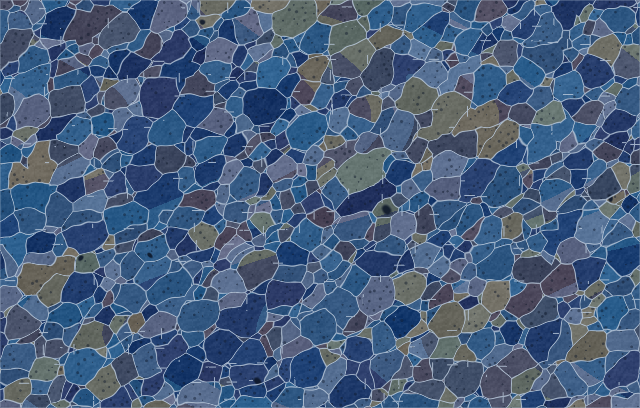
Reproduce this texture procedurally as a WebGL 1 fragment shader.

```glsl
precision highp float;
uniform vec2 u_resolution;

const vec2 GRAIN_DENSITY = vec2(27.0, 35.0); // sites per canvas height, along and across
const float GRAIN_TILT = 0.6;
const vec2 CLUSTER_SIZE = vec2(3.0, 2.0);
const float CLUSTER_CHANCE = 0.16;
const float LINE_HALF_WIDTH = 0.0011;

const vec3 DEEP_BLUE = vec3(0.13, 0.23, 0.42);
const vec3 BLUE = vec3(0.19, 0.35, 0.52);
const vec3 LAVENDER = vec3(0.35, 0.42, 0.55);
const vec3 SLATE = vec3(0.28, 0.30, 0.39);
const vec3 OLIVE = vec3(0.41, 0.43, 0.40);
const vec3 BOUNDARY = vec3(0.72, 0.78, 0.85);
const vec3 PORE = vec3(0.05, 0.09, 0.16);

float hash1(vec2 p) {
  vec3 q = fract(p.xyx * vec3(0.1031, 0.1030, 0.0973));
  q += dot(q, q.yzx + 33.33);
  return fract((q.x + q.y) * q.z);
}

vec2 hash2(vec2 p) {
  return vec2(hash1(p + 17.3), hash1(p + 71.9));
}

vec2 rotate(vec2 p, float angle) {
  float c = cos(angle), s = sin(angle);
  return vec2(c * p.x + s * p.y, c * p.y - s * p.x);
}

vec2 warp(vec2 p) {
  vec2 slow = sin(p.yx * 47.0 + 3.0 * sin(p * 19.0));
  vec2 fast = sin(p.yx * 131.0 + 2.0 * sin(p * 57.0));
  return p + 0.0045 * slow + 0.0013 * fast;
}

vec2 siteOf(vec2 cell) {
  return cell + 0.08 + 0.84 * hash2(cell);
}

// Heavier sites swallow their small neighbours
float weightOf(vec2 cell) {
  return 2.6 * pow(hash1(cell + 5.7), 5.0);
}

// Some blocks of cells fuse into one large irregular grain
vec2 grainId(vec2 cell) {
  vec2 block = floor(cell / CLUSTER_SIZE);
  return hash1(block + 43.1) < CLUSTER_CHANCE ? block + 300.0 : cell;
}

// Weighted cellular pattern: xy = owning cell, z = distance to the grain border
vec3 grains(vec2 g, vec2 density) {
  vec2 home = floor(g), owner = home;
  float nearest = 1e3;
  for (int j = -3; j <= 3; j++) {
    for (int i = -3; i <= 3; i++) {
      vec2 cell = home + vec2(float(i), float(j));
      vec2 away = g - siteOf(cell);
      float power = dot(away, away) - weightOf(cell);
      if (power < nearest) { nearest = power; owner = cell; }
    }
  }
  vec2 ownSite = siteOf(owner), ownId = grainId(owner);
  float border = 1.0;
  for (int j = -3; j <= 3; j++) {
    for (int i = -3; i <= 3; i++) {
      vec2 cell = home + vec2(float(i), float(j));
      if (distance(grainId(cell), ownId) > 0.5) {
        vec2 site = siteOf(cell), away = g - site;
        float gap = dot(away, away) - weightOf(cell) - nearest;
        border = min(border, 0.5 * gap / length((site - ownSite) * density));
      }
    }
  }
  return vec3(owner, border);
}

// Tints gather in broad regions, warmer toward the right
vec3 grainColor(vec2 id, vec2 p) {
  float region = 0.3 + 0.22 * p.x + 0.25 * sin(p.x * 6.0 - p.y * 4.0 + 2.0 * sin(p.y * 7.0));
  float t = 0.72 * hash1(id + 9.2) + 0.28 * region;
  vec3 color = t < 0.30 ? DEEP_BLUE : t < 0.56 ? BLUE : t < 0.66 ? LAVENDER : t < 0.76 ? SLATE : OLIVE;
  vec2 vary = hash2(id + 31.0) - 0.5;
  return color + 0.08 * vary.x + vary.y * vec3(0.06, -0.03, -0.06);
}

float specks(vec2 p, float rows, float radius, float chance) {
  vec2 cell = floor(p * rows);
  vec2 center = 0.3 + 0.4 * hash2(cell + rows);
  float size = radius * (0.5 + hash1(cell + 3.3));
  float d = length(fract(p * rows) - center);
  return (1.0 - smoothstep(0.4 * size, size, d)) * step(hash1(cell + 8.8), chance);
}

// Short level or upright spurs
float spurDistance(vec2 p, float rows, float chance) {
  vec2 cell = floor(p * rows);
  vec2 q = fract(p * rows) - 0.35 - 0.3 * hash2(cell + 2.4);
  q = hash1(cell + 6.1) < 0.6 ? q : q.yx;
  float d = length(vec2(max(abs(q.x) - 0.28, 0.0), q.y)) / rows;
  return hash1(cell + 12.5) < chance ? d : 1.0;
}

float stroke(float d, float pixel) {
  return 1.0 - smoothstep(LINE_HALF_WIDTH - 0.5 * pixel, LINE_HALF_WIDTH + 0.6 * pixel, d);
}

void main() {
  float pixel = 1.0 / u_resolution.y;
  vec2 p = gl_FragCoord.xy * pixel;
  vec3 grain = grains(rotate(warp(p), GRAIN_TILT) * GRAIN_DENSITY, GRAIN_DENSITY);
  vec3 color = grainColor(grainId(grain.xy), p);

  // Mottled surface, fine scratches and dark pores
  vec2 r = rotate(p, GRAIN_TILT);
  float mottle = sin(r.x * 90.0 + 2.0 * sin(r.y * 61.0)) * sin(r.y * 113.0 + 2.0 * sin(r.x * 47.0));
  float scratch = sin(r.y * 420.0 + 3.0 * sin(r.x * 75.0));
  color += 0.016 * mottle + 0.01 * scratch;
  color += 0.035 * (hash1(floor(p * 230.0)) - 0.5);
  color = mix(color, PORE, 0.45 * specks(r, 70.0, 0.26, 0.3));
  color = mix(color, PORE, 0.9 * specks(warp(p), 7.0, 0.075, 0.09));

  // Grain boundaries, spurs and the outer frame
  float spur = grain.z < 0.013 ? spurDistance(p, 24.0, 0.22) : 1.0;
  vec2 rim = min(p, u_resolution * pixel - p);
  float line = stroke(min(grain.z, spur), pixel);
  line = max(line, 0.6 * stroke(min(rim.x, rim.y), pixel));
  gl_FragColor = vec4(mix(color, BOUNDARY, 0.85 * line), 1.0);
}
```
